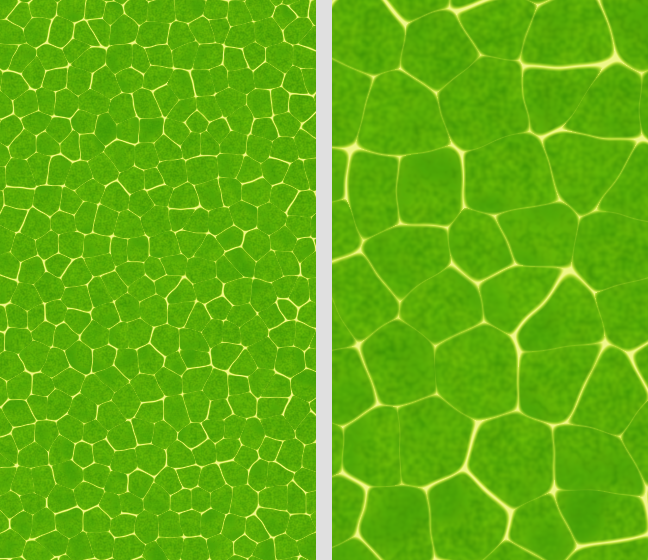
Left: the whole. Right: its middle third, enlarged.
A WebGL 2 fragment shader for this texture:

```glsl
#version 300 es
precision highp float;
// Leaf tissue: irregular green cells parted by thin, pale yellow walls.
// Walls are smoothly blended Voronoi borders with a width of their own;
// cell interiors are shaded with layered gradient noise.

uniform vec2 u_resolution;
out vec4 fragColor;

const float CELLS_ACROSS = 13.5;   // cells per canvas width
const float JITTER       = 0.70;   // scatter of the cell centres
const float WARP         = 0.07;   // waviness of the walls
const float WALL_MIN     = -0.012; // half widths, in cells; below 0 is faint
const float WALL_MAX     = 0.036;
const float WALL_FEATHER = 0.032;
const float CORNER_BLEND = 22.0;   // lower swells the junctions more
const float GLOW         = 0.07;
const float GRAIN        = 0.85;
const float PATCH        = 0.55;

const vec3 LEAF_DARK  = vec3(0.25, 0.585, 0.015);
const vec3 LEAF_LIGHT = vec3(0.43, 0.75, 0.03);
const vec3 LEAF_SHADE = vec3(0.22, 0.60, 0.025);
const vec3 WALL_COLOR = vec3(0.84, 0.93, 0.25);
const vec3 WALL_CORE  = vec3(0.95, 0.98, 0.60);

// Integer hash of a lattice point, two values in 0..1
vec2 hash2(vec2 lattice) {
    uvec2 v = uvec2(ivec2(lattice)) * 1664525u + 1013904223u;
    v.x += v.y * 1664525u;
    v.y += v.x * 1664525u;
    v ^= v >> 16u;
    v.x += v.y * 1664525u;
    v.y += v.x * 1664525u;
    v ^= v >> 16u;
    return vec2(v & 65535u) / 65535.0;
}

float gradientDot(vec2 lattice, vec2 offset) {
    float angle = 6.28319 * hash2(lattice).x;
    return dot(vec2(cos(angle), sin(angle)), offset);
}

float gradientNoise(vec2 p) {
    vec2 i = floor(p), f = p - i;
    vec2 u = f * f * f * (f * (f * 6.0 - 15.0) + 10.0);
    vec2 e = vec2(1.0, 0.0);
    float low  = mix(gradientDot(i, f), gradientDot(i + e, f - e), u.x);
    float high = mix(gradientDot(i + e.yx, f - e.yx), gradientDot(i + e.xx, f - e.xx), u.x);
    return mix(low, high, u.y);
}

// Centre of a cell; every other row is shifted by half a cell
vec2 cellCentre(vec2 id) {
    vec2 shift = vec2(0.5 * mod(id.y, 2.0), 0.0);
    return id + 0.5 + shift + JITTER * (hash2(id) - 0.5);
}

// Signed distance to the nearest wall, negative inside it; also the cell id
float wallDistance(vec2 p, out vec2 cell) {
    vec2 home = floor(p);
    float nearest = 1e3;
    cell = home;
    for (int y = -2; y <= 2; y++)
    for (int x = -2; x <= 2; x++) {
        vec2 id = home + vec2(x, y);
        vec2 d = cellCentre(id) - p;
        if (dot(d, d) < nearest) { nearest = dot(d, d); cell = id; }
    }
    vec2 a = cellCentre(cell);
    float sum = 0.0;
    for (int y = -2; y <= 2; y++)
    for (int x = -2; x <= 2; x++) {
        if (x == 0 && y == 0) continue;
        vec2 id = cell + vec2(x, y);
        vec2 b = cellCentre(id);
        float border = dot(0.5 * (a + b) - p, normalize(b - a));
        float h = hash2(cell + id + 300.0).y;   // shared by both sides
        sum += exp(-CORNER_BLEND * (border - mix(WALL_MIN, WALL_MAX, h * h)));
    }
    return -log(max(sum, 1e-9)) / CORNER_BLEND;
}

void main() {
    vec2 p = gl_FragCoord.xy / u_resolution.x * CELLS_ACROSS;
    float pixel = CELLS_ACROSS / u_resolution.x;

    // Cells and walls
    vec2 bend = vec2(gradientNoise(p * 1.7), gradientNoise(p * 1.7 + 41.3));
    vec2 cell;
    float wall = wallDistance(p + WARP * bend, cell);
    wall += 0.012 * gradientNoise(p * 2.3 + 17.0);

    // Fine mottling inside the cells
    float grain = 0.30 * gradientNoise(p * 2.7 + 5.0)
                + 0.35 * gradientNoise(p * 5.7 + 23.0)
                + 0.50 * gradientNoise(p * 11.3 + 71.0);
    float broad = gradientNoise(p * 0.35 + 90.0);
    vec2 tone = hash2(cell + 700.0);
    float t = 0.51 + GRAIN * grain + 0.12 * broad + 0.10 * (tone.x - 0.5);
    vec3 color = mix(LEAF_DARK, LEAF_LIGHT, clamp(t, 0.0, 1.2));
    color.r += 0.03 * gradientNoise(p * 3.9 + 130.0);

    // Shaded blotches, stronger in some cells
    float blotch = gradientNoise(p * 1.1 + 37.0 * tone) + 0.5 * broad + 0.5 * grain;
    float shade = smoothstep(0.08, 0.50, blotch) * mix(0.3, 1.0, tone.y);
    color = mix(color, LEAF_SHADE, PATCH * shade);

    // Walls with a faint glow and a paler core
    color = mix(color, WALL_COLOR, GLOW * exp(-14.0 * max(wall, 0.0)));
    float feather = max(WALL_FEATHER, 0.75 * pixel);
    float line = 1.0 - smoothstep(-feather, feather, wall);
    color = mix(color, WALL_COLOR, line);
    color = mix(color, WALL_CORE, pow(line, 5.0) * 0.8);
    fragColor = vec4(color, 1.0);
}
```
